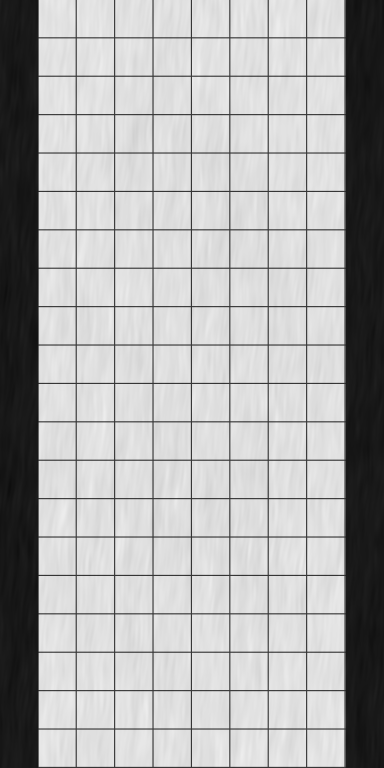
This pattern is drawn by a WebGL 1 fragment shader. Its source:

```glsl
precision highp float;
// A pale fibrous sheet ruled with a thin square grid, between two dark side bands.
// One unit is one square; the grain is stretched cellular noise in two layers,
// with slow tonal mottling from layered sines.

uniform vec2 u_resolution;

#define SQUARES vec2(10.0, 20.0)  // squares across and down, bands included
#define BAND_WIDTH 1.0            // width of each side band, in squares
#define LINE_WIDTH 0.030          // rule width, in squares
#define PAPER_TONE 0.878
#define BAND_TONE 0.092
#define LINE_TONE 0.21
#define PAPER_GRAIN 0.034
#define BAND_GRAIN 0.024
#define FINE_FIBRES vec2(15.0, 2.1)   // fibres per square
#define COARSE_FIBRES vec2(6.0, 0.8)
#define SLANT 0.07

vec3 hash3(vec2 p) {
  vec3 q = vec3(dot(p, vec2(127.1, 311.7)),
                dot(p, vec2(269.5, 183.3)),
                dot(p, vec2(419.2, 371.9)));
  return fract(sin(q) * 43758.545);
}

// Soft fibres of random tone, one jittered in each cell; signed result.
float fibres(vec2 p) {
  vec2 cell = floor(p);
  float sum = 0.0;
  for (int j = -1; j <= 1; j++) {
    for (int i = -1; i <= 1; i++) {
      vec2 id = cell + vec2(float(i), float(j));
      vec3 rnd = hash3(id);
      vec2 d = p - id - rnd.xy;
      float falloff = max(1.0 - dot(d, d), 0.0);
      sum += (rnd.z * 2.0 - 1.0) * falloff * falloff;
    }
  }
  return sum;
}

// Slow cloudiness, roughly -1 to 1.
float mottling(vec2 p) {
  float s = sin(p.x * 0.9 + 1.3 * sin(p.y * 0.37 + 0.6));
  s += 0.7 * sin(p.y * 0.8 + 1.7 * sin(p.x * 0.7 + 2.1));
  s += 0.5 * sin(p.x * 2.3 - p.y * 0.6 + sin(p.y * 1.1));
  return s / 2.2;
}

float grain(vec2 p) {
  vec2 q = p;
  q.x -= SLANT * p.y + 0.025 * sin(p.y * 2.6 + p.x * 1.4);
  return 0.6 * fibres(q * FINE_FIBRES)
       + 0.5 * fibres(q * COARSE_FIBRES + 37.0)
       + 0.2 * mottling(p);
}

// Share of a pixel of width px, centred at x, lying on the span from a to b.
float spanCover(float x, float a, float b, float px) {
  return clamp((min(x + 0.5 * px, b) - max(x - 0.5 * px, a)) / px, 0.0, 1.0);
}

// Rule centred at distance zero from the nearest repeat.
float ruleCover(float x, float px) {
  float d = fract(x + 0.5) - 0.5;
  return spanCover(d, -0.5 * LINE_WIDTH, 0.5 * LINE_WIDTH, px);
}

void main() {
  vec2 p = gl_FragCoord.xy / u_resolution * SQUARES;
  vec2 px = SQUARES / u_resolution;
  float g = grain(p);

  // Paper, slightly greyer towards the middle
  vec2 c = p / SQUARES - 0.5;
  float paper = PAPER_TONE + PAPER_GRAIN * g + 0.05 * (dot(c, c) - 0.14);

  // Rules sit on the left and upper side of each square boundary
  float halfLine = 0.5 * LINE_WIDTH;
  float ruleX = ruleCover(p.x + halfLine, px.x);
  float ruleY = ruleCover(p.y - halfLine, px.y);
  float rule = 1.0 - (1.0 - ruleX) * (1.0 - ruleY);
  float tone = mix(paper, LINE_TONE + 0.3 * PAPER_GRAIN * g, rule);

  // Dark side bands
  float sheet = spanCover(p.x, BAND_WIDTH, SQUARES.x - BAND_WIDTH, px.x);
  float band = BAND_TONE + BAND_GRAIN * g;
  tone = mix(band, tone, sheet);

  gl_FragColor = vec4(vec3(tone), 1.0);
}
```
